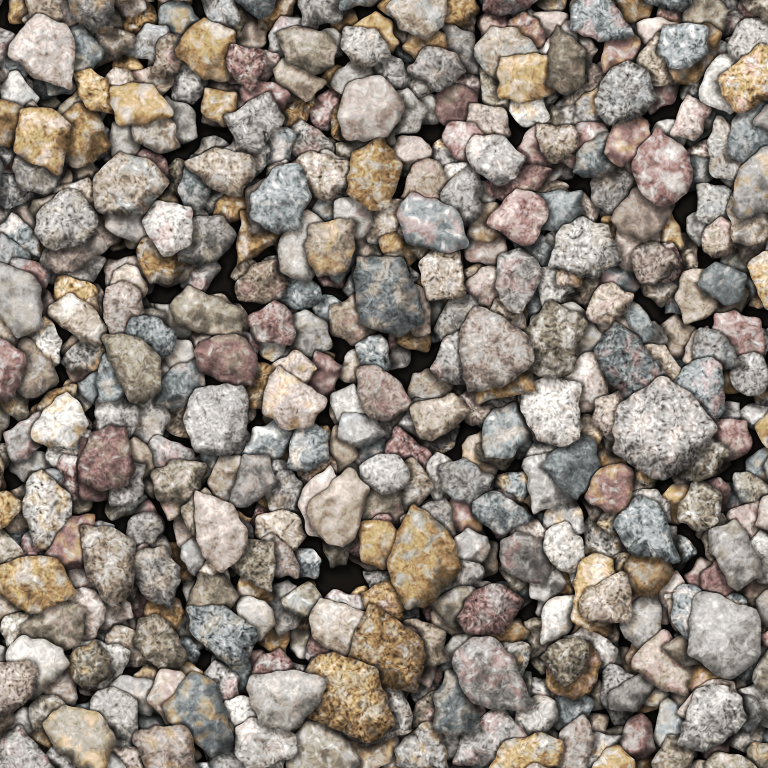
Reproduce this texture procedurally as a WebGL 2 fragment shader.

```glsl
#version 300 es
precision highp float;
// Crushed gravel: layers of jittered stones, visited from the top down until
// the pixel is covered. Each stone is an intersection of half-planes with
// tilted facets, mottled by gradient noise and shading those beneath.

uniform vec2 u_resolution;
out vec4 fragColor;

const float TAU = 6.2831853;
const int LAYERS = 5;  // from the top down
const float CELLS[LAYERS] = float[](7.8, 10.5, 13.5, 17.0, 19.0);    // grid cells per canvas
const float DENSITY[LAYERS] = float[](0.28, 0.5, 0.8, 1.0, 1.0);     // chance of a stone per cell
const float RADIUS[LAYERS] = float[](0.45, 0.48, 0.52, 0.56, 0.58);  // in cells
const int SIDES = 7;
const float EDGE_SHARPNESS = 42.0;
const float FACET_SHARPNESS = 30.0;
const float SHADOW_WIDTH = 0.0095;
const float SHADOW_STRENGTH = 0.62;
const float OUTLINE_WARP = 0.005;
const float EXPOSURE = 1.25;
const float SHOULDER = 0.7;  // brightness above which highlights are compressed
const vec3 LIGHT = vec3(-0.25, 0.55, 0.80);
const vec3 CREVICE = vec3(0.10, 0.09, 0.08);
const vec3 CRYSTAL = vec3(0.83, 0.81, 0.78);
const int ROCKS = 8;
const vec3 ROCK[ROCKS] = vec3[](  // common rocks first
    vec3(0.60, 0.58, 0.56), vec3(0.65, 0.58, 0.51),
    vec3(0.49, 0.51, 0.51), vec3(0.74, 0.66, 0.61),
    vec3(0.53, 0.49, 0.43), vec3(0.81, 0.78, 0.74),
    vec3(0.58, 0.46, 0.44), vec3(0.68, 0.54, 0.38));

vec4 hash4(vec2 p) {
    vec4 q = fract(p.xyxy * vec4(0.1031, 0.1030, 0.0973, 0.1099));
    q += dot(q, q.wzxy + 33.33);
    return fract((q.xxyz + q.yzzw) * q.zywx);
}

mat2 rotation(float angle) {
    float c = cos(angle), s = sin(angle);
    return mat2(c, s, -s, c);
}

float cornerSlope(vec2 corner, vec2 offset) {
    return dot(2.4 * hash4(corner).xy - 1.2, offset);
}

float gradientNoise(vec2 p) {
    vec2 i = floor(p), f = p - i;
    vec2 u = f * f * (3.0 - 2.0 * f);
    vec2 e = vec2(1.0, 0.0);
    return mix(mix(cornerSlope(i, f), cornerSlope(i + e, f - e), u.x),
               mix(cornerSlope(i + e.yx, f - e.yx), cornerSlope(i + 1.0, f - 1.0), u.x), u.y);
}

vec2 noisePair(vec2 p) {
    return vec2(gradientNoise(p), gradientNoise(p + 91.0));
}

// Signed distance to the outline, and the slope of the faceted surface.
float stoneShape(vec2 q, vec2 id, float radius, out vec2 slope) {
    vec4 top = hash4(id + 7.3);
    vec2 tilt = (top.xy - 0.5) * 0.9;
    float faceSum = exp(FACET_SHARPNESS * (dot(tilt, q) - radius * mix(0.2, 0.45, top.z)));
    float edgeSum = 0.0;
    slope = faceSum * tilt;
    for (int k = 0; k < SIDES; k++) {
        vec4 h = hash4(id * 1.7 + float(k) * 13.1);
        float angle = TAU * (float(k) + 0.85 * h.x) / float(SIDES);
        vec2 dir = vec2(cos(angle), sin(angle));
        float d = dot(q, dir) - radius * mix(0.66, 1.1, h.y);
        float steepness = mix(0.45, 1.6, h.z);
        float weight = exp(FACET_SHARPNESS * d * steepness);
        edgeSum += exp(EDGE_SHARPNESS * d);
        faceSum += weight;
        slope += weight * steepness * dir;
    }
    slope /= faceSum;
    return log(edgeSum) / EDGE_SHARPNESS;
}

// Mottled, grainy rock lit from above.
vec3 stoneColor(vec2 t, vec2 id, vec2 slope, float dist) {
    vec4 h = hash4(id + 31.7), g = hash4(id + 53.9);
    vec3 base = ROCK[int(float(ROCKS) * pow(h.x, 1.3))];
    vec3 vein = ROCK[int(float(ROCKS) * pow(h.y, 1.2))];
    t += h.zw * 40.0;
    float mottle = gradientNoise(t * 42.0) + 0.6 * gradientNoise(t * 85.0);
    vec3 albedo = mix(base, vein, 0.7 * smoothstep(-0.1, 0.4, mottle));
    float flecks = gradientNoise(t * 115.0);
    albedo = mix(albedo, CRYSTAL, mix(0.2, 0.8, g.x) * smoothstep(0.05, 0.45, flecks));
    float grain = gradientNoise(t * 180.0) + 0.7 * gradientNoise(t * 330.0);
    albedo *= mix(0.76, 1.22, g.y) * (1.0 + 0.3 * mottle + mix(0.25, 0.75, g.z) * grain);
    vec2 bump = 0.8 * noisePair(t * 70.0 + 17.0);
    vec3 normal = normalize(vec3(slope + bump, 1.0));
    float light = 0.40 + 0.80 * max(dot(normal, normalize(LIGHT)), 0.0);
    return EXPOSURE * albedo * light * (1.0 - 0.3 * smoothstep(-0.08, 0.0, dist));
}

void main() {
    float pixel = 1.0 / min(u_resolution.x, u_resolution.y);
    vec2 uv = gl_FragCoord.xy * pixel;
    vec2 warped = uv + OUTLINE_WARP * noisePair(uv * 60.0);
    vec3 color = vec3(0.0);
    float visible = 1.0;  // light still reaching the stones below

    for (int layer = 0; layer < LAYERS && visible > 0.01; layer++) {
        float cells = CELLS[layer];
        float soft = 0.8 * pixel * cells;
        mat2 turn = rotation(0.3 + 1.9 * float(layer));
        vec2 grid = turn * warped * cells;
        for (int n = 0; n < 9 && visible > 0.01; n++) {
            vec2 cell = floor(grid) + vec2(n % 3, n / 3) - 1.0;
            vec2 id = cell + 71.0 * float(layer + 1);
            vec4 h = hash4(id);
            if (h.z > DENSITY[layer]) continue;
            vec4 s = hash4(id + 19.1);
            float radius = RADIUS[layer] * mix(0.8, 1.1, s.y);
            vec2 p = (grid - cell - 0.5 - 0.6 * (h.xy - 0.5)) * turn;
            if (length(p) > 1.7 * radius + SHADOW_WIDTH * cells) continue;

            mat2 spin = rotation(TAU * h.w);
            float stretch = mix(1.0, 1.25, s.x);
            vec2 squash = vec2(1.0 / stretch, stretch);
            vec2 slope;
            float dist = stoneShape(spin * p * squash, id, radius, slope);
            if (dist < soft) {
                float cover = 1.0 - smoothstep(-soft, soft, dist);
                color += visible * cover * stoneColor(spin * p / cells, id, (slope * squash) * spin, dist);
                visible *= 1.0 - cover;
            }

            // Shadow on the stones below, wider away from the light
            float away = dot(normalize(p + 1e-4), -normalize(LIGHT.xy));
            float width = SHADOW_WIDTH * cells * (1.0 + 0.6 * away);
            visible *= 1.0 - SHADOW_STRENGTH * (1.0 - smoothstep(0.0, width, dist));
        }
    }
    color += visible * CREVICE;
    color -= 0.5 * max(color - SHOULDER, 0.0);
    fragColor = vec4(clamp(color, 0.0, 1.0), 1.0);
}
```
